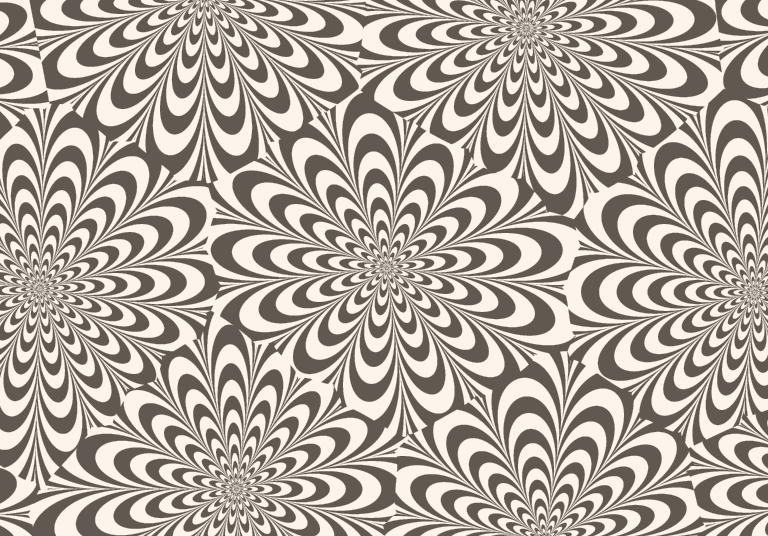
This pattern is drawn by a WebGL 2 fragment shader. Its source:

```glsl
#version 300 es
precision highp float;

// Op-art flowers: a staggered, jittered grid of centres, each filled with
// concentric scalloped rings. The flower with the smallest scalloped reach
// owns a point, so the seams are ragged. Edges are smoothed by supersampling.

uniform vec2 u_resolution;
out vec4 fragColor;

const float TAU = 6.2831853;
const vec3 CREAM = vec3(0.985, 0.96, 0.922);
const vec3 UMBER = vec3(0.376, 0.348, 0.316);

// Lengths are fractions of the canvas height.
const vec2 GRID_SPACING = vec2(0.64, 0.46);
const vec2 GRID_ORIGIN = vec2(0.05, 0.02);
const vec2 JITTER = vec2(0.16, 0.16);
const float RING_POWER = 0.40;    // below 1 packs the rings near the core
const float RINGS_MIN = 14.5;
const float RINGS_RANGE = 4.5;
const float PETALS_MIN = 13.0;
const float PETALS_RANGE = 4.0;
const float PETAL_DEPTH = 2.3;    // scallop depth, in rings
const float PETAL_UNEVEN = 0.16;  // variation of petal width
const float SEAM_DEPTH = 0.035;   // raggedness between flowers
const float DARK_SHARE = 0.49;
const int SAMPLES = 4;            // per axis
const float FILTER_WIDTH = 1.2;   // in output samples

uint mixBits(uint n) {
    n = (n ^ 61u) ^ (n >> 16);
    n *= 9u;
    n ^= n >> 4;
    n *= 668265261u;
    return n ^ (n >> 15);
}

float random(ivec2 cell, uint channel) {
    uint n = mixBits(uint(cell.x + 64) + mixBits(uint(cell.y + 64) + 97u * channel));
    return float(n >> 8) / 16777216.0;
}

// Returns the scalloped distance for ownership and the ring phase.
vec2 flower(vec2 p, ivec2 cell, float stagger) {
    vec2 jitter = vec2(random(cell, 1u), random(cell, 2u)) - 0.5;
    vec2 centre = (vec2(cell) + vec2(stagger, 0.0)) * GRID_SPACING + jitter * JITTER;
    vec2 d = p - centre;
    float radius = length(d);

    // Position across the petal: 0 on its axis, +-1 where neighbours meet.
    float petals = PETALS_MIN + floor(PETALS_RANGE * random(cell, 3u));
    float turn = random(cell, 4u);
    float angle = atan(d.y, d.x);
    float warp = PETAL_UNEVEN * sin(2.0 * angle + TAU * turn);
    float across = 2.0 * fract(angle * petals / TAU + turn + warp) - 1.0;
    float scallop = 1.0 - sqrt(max(1.0 - across * across, 0.0));

    float rings = RINGS_MIN + RINGS_RANGE * random(cell, 5u);
    float phase = rings * pow(radius, RING_POWER) + PETAL_DEPTH * scallop;
    return vec2(radius + SEAM_DEPTH * scallop, phase + random(cell, 6u));
}

// 1 on a dark band of the owning flower, 0 on a light one.
float darkness(vec2 p) {
    p -= GRID_ORIGIN;
    int row = int(round(p.y / GRID_SPACING.y));
    vec2 nearest = vec2(1e6, 0.0);
    for (int j = -1; j <= 1; j++) {
        float stagger = 0.5 * float((row + j + 1) & 1);
        int column = int(round(p.x / GRID_SPACING.x - stagger));
        for (int i = -1; i <= 1; i++) {
            vec2 candidate = flower(p, ivec2(column + i, row + j), stagger);
            if (candidate.x < nearest.x) nearest = candidate;
        }
    }
    return 1.0 - step(DARK_SHARE, fract(nearest.y));
}

void main() {
    float dark = 0.0;
    for (int y = 0; y < SAMPLES; y++) {
        for (int x = 0; x < SAMPLES; x++) {
            vec2 offset = (vec2(x, y) + 0.5) / float(SAMPLES) - 0.5;
            vec2 p = (gl_FragCoord.xy + offset * FILTER_WIDTH) / u_resolution.y;
            dark += darkness(p);
        }
    }
    dark /= float(SAMPLES * SAMPLES);
    fragColor = vec4(mix(CREAM, UMBER, dark), 1.0);
}
```
